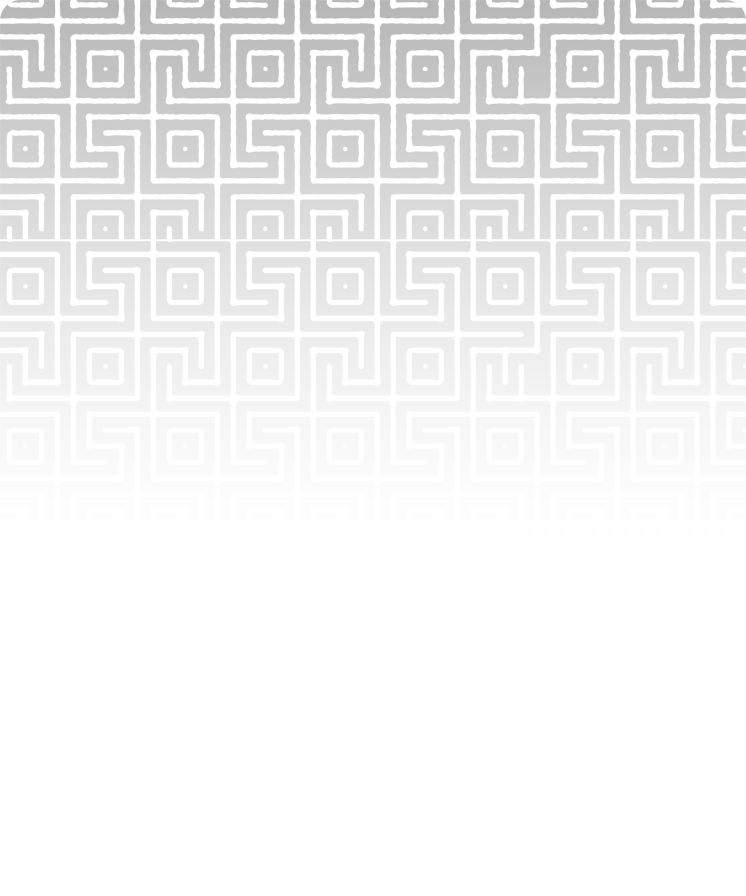
Write a Shadertoy shader that draws this pattern.

```glsl
// Grey square-spiral key maze with white lines, fading downwards into white.

float hash(vec2 p) {
    return fract(sin(dot(p, vec2(127.1, 311.7))) * 43758.5453);
}

float noise(vec2 p) {
    vec2 i = floor(p), f = fract(p);
    f = f * f * (3.0 - 2.0 * f);
    return mix(mix(hash(i), hash(i + vec2(1, 0)), f.x),
               mix(hash(i + vec2(0, 1)), hash(i + vec2(1, 1)), f.x), f.y);
}

// Smooth union, which rounds the corners where lines meet
float join(float a, float b) {
    float h = max(0.2 - abs(a - b), 0.0);
    return min(a, b) - h * h * 1.25;
}

float segment(vec2 p, vec2 a, vec2 b) {
    vec2 d = b - a;
    return length(p - a - d * clamp(dot(p - a, d) / dot(d, d), 0.0, 1.0));
}

float roundBox(vec2 p, float halfSize, float radius) {
    vec2 q = abs(p) - halfSize + radius;
    return length(max(q, 0.0)) + min(max(q.x, q.y), 0.0) - radius;
}

// Two nested squares, a centre dot and the arms leaving two opposite corners
float nestedSquares(vec2 p) {
    float d = abs(roundBox(p, 2.0, 0.05));
    d = min(d, abs(roundBox(p, 1.0, 0.2)));
    d = min(d, length(p) + 0.03);
    vec2 q = p.x - p.y < 0.0 ? -p : p;
    d = join(d, segment(q, vec2(2, -2), vec2(3, -2)));
    return join(d, segment(q, vec2(2, -2), vec2(2, -3)));
}

// Half of the S-shaped wall and one hook; the other half is its half turn
float halfMeander(vec2 p) {
    float d = segment(p, vec2(-2, 3), vec2(-2, -1));
    d = join(d, segment(p, vec2(-2, -1), vec2(0, -1)));
    d = join(d, segment(p, vec2(0, -1), vec2(0, 1)));
    float hook = join(segment(p, vec2(-3, -2), vec2(1, -2)),
                      segment(p, vec2(1, -2), vec2(1, 0)));
    return min(d, hook);
}

// The odd tile: three interleaved upright walls
float comb(vec2 p) {
    float top = join(segment(p, vec2(-2, 3), vec2(-2, -1)),
                     segment(p, vec2(-2, -1), vec2(2, -1)));
    top = join(top, segment(p, vec2(2, -3), vec2(2, -1)));
    top = join(top, segment(p, vec2(0, -1), vec2(0, 1)));
    float base = join(segment(p, vec2(3, 2), vec2(-1, 2)),
                      segment(vec2(abs(p.x), p.y), vec2(1, 2), vec2(1, 0)));
    return min(min(top, base), segment(p, vec2(-3, -2), vec2(1, -2)));
}

float maze(vec2 p) {
    vec2 grid = (p - vec2(1.59, 4.31)) / 5.0;
    ivec2 id = ivec2(floor(grid + 0.5));
    vec2 local = (grid - vec2(id)) * 5.0;
    bool oddRow = (id.y & 1) == 1;
    if (((id.x + id.y) & 1) == 1)
        return nestedSquares(oddRow ? vec2(-local.x, local.y) : local);
    if (id == ivec2(6, 0)) return comb(local);
    if (oddRow) local = local.yx;
    return min(halfMeander(local), halfMeander(-local));
}

void mainImage(out vec4 fragColor, in vec2 fragCoord) {
    // One unit is the spacing of neighbouring lines, y runs down
    float unit = iResolution.x / 46.65;
    vec2 p = vec2(fragCoord.x, iResolution.y - fragCoord.y) / unit;
    float aa = 0.75 / unit;

    // The second block starts over at the seam
    vec2 q = p;
    if (p.y > 15.02) q.y -= 18.6;

    // Slightly rough line edges near the top
    float rough = 0.06 * (noise(p * 5.0) - 0.5) * (1.0 - smoothstep(8.0, 16.0, p.y));
    float ink = smoothstep(-aa, aa, maze(q) - 0.165 + rough);
    ink *= smoothstep(-aa, aa, abs(p.y - 15.02) - 0.06);

    // Rounded top corners of the sheet
    vec2 corner = vec2(abs(p.x - 23.325) - 22.025, 1.3 - p.y);
    ink *= 1.0 - smoothstep(-aa, aa, length(max(corner, 0.0)) - 1.3);

    // Vertical fade to white
    float fade = pow(clamp(1.0 - p.y / 35.0, 0.0, 1.0), 1.5);
    vec3 grey = 1.0 - vec3(0.285, 0.29, 0.285) * fade;
    fragColor = vec4(mix(vec3(1.0), grey, ink), 1.0);
}
```
